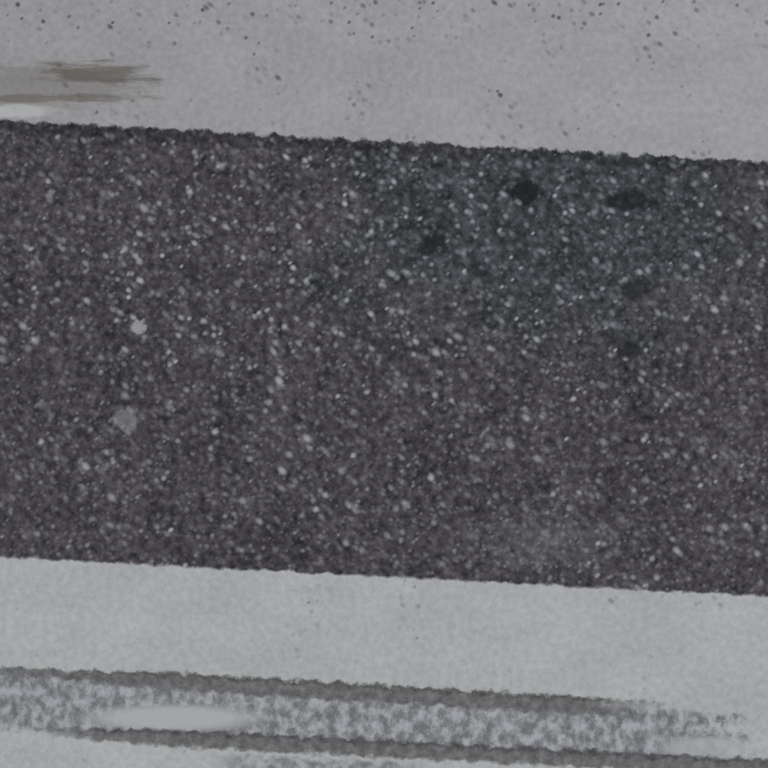
Give the GLSL for this texture, as a WebGL 2 fragment shader.

```glsl
#version 300 es
precision highp float;
// Worn road marking: a band of speckled asphalt between two strips of pale paint.
// Sloping lines split the layers, gradient noise roughens their edges and tones,
// and jittered cells scatter bright stones and paint pits.
uniform vec2 u_resolution;
out vec4 outColor;

const vec3 PAINT_TOP = vec3(0.59, 0.587, 0.597);
const vec3 PAINT_LOW = vec3(0.638, 0.648, 0.65);
const vec3 ASPHALT = vec3(0.258, 0.253, 0.266);
const vec3 STONE = vec3(0.64, 0.655, 0.66);
const vec3 RUBBER = vec3(0.34, 0.34, 0.345);
const vec3 GRIME = vec3(0.36, 0.345, 0.325);

vec2 hash2(vec2 p) {
  vec3 q = fract(vec3(p.xyx) * vec3(0.1031, 0.1030, 0.0973));
  q += dot(q, q.yzx + 33.33);
  return fract((q.xx + q.yz) * q.zy);
}

// Gradient noise, roughly -0.7 to 0.7
float corner(vec2 cell, vec2 offset) {
  float angle = 6.2832 * hash2(cell + 91.0).x;
  return dot(vec2(cos(angle), sin(angle)), offset);
}
float noise(vec2 p) {
  vec2 i = floor(p), f = p - i, e = vec2(1.0, 0.0);
  vec2 w = f * f * f * (f * (f * 6.0 - 15.0) + 10.0);
  return mix(mix(corner(i, f), corner(i + e, f - e), w.x),
             mix(corner(i + e.yx, f - e.yx), corner(i + 1.0, f - 1.0), w.x), w.y);
}
float fbm(vec2 p) {
  float sum = 0.0, amp = 1.0;
  for (int i = 0; i < 4; i++, amp *= 0.55) {
    sum += amp * noise(p);
    p = mat2(1.6, 1.2, -1.2, 1.6) * p + 7.3;
  }
  return sum;
}

// Scattered grains; a high rarity leaves few strong ones
float grains(vec2 p, float rarity) {
  float best = 0.0;
  for (int k = 0; k < 9; k++) {
    vec2 cell = floor(p) + vec2(k % 3 - 1, k / 3 - 1);
    vec2 look = hash2(cell + 17.0), d = p - cell - 0.1 - 0.8 * hash2(cell);
    d.x += (look.y - 0.5) * d.y;
    float radius = mix(0.35, 0.7, look.y);
    best = max(best, pow(look.x, rarity) * (1.0 - smoothstep(0.15 * radius, radius, length(d))));
  }
  return best;
}

// Soft ellipse with a ragged rim, and a soft-edged interval
float blob(vec2 p, vec2 center, vec2 radius, float rag) {
  return 1.0 - smoothstep(0.55, 1.15, length((p - center) / radius) + rag);
}
float span(float x, float a, float b, float soft) {
  return smoothstep(a - soft, a + soft, x) * (1.0 - smoothstep(b - soft, b + soft, x));
}

vec3 asphalt(vec2 p) {
  float cloud = fbm(p * 9.0), patches = fbm(p * 32.0), rag = 0.6 * fbm(p * 55.0);
  float upper = blob(p, vec2(0.55, 0.67), vec2(0.6, 0.2), 0.3 * cloud);
  vec3 c = ASPHALT * (1.0 + 0.12 * cloud + 0.17 * patches + 0.42 * fbm(p * 100.0));
  c = mix(c, STONE, 0.36 * grains(p * 125.0, 2.5));
  float cluster = clamp(0.5 + 0.35 * upper + 0.5 * patches, 0.1, 1.0);
  c = mix(c, STONE, cluster * grains(p * 100.0 + 40.0, 5.0));
  c = mix(c, STONE * 1.1, 0.75 * grains(p * 78.0 + 9.0, 18.0));
  // Cool damp area with dark pores, then paler worn spots
  float damp = blob(p, vec2(0.72, 0.70), vec2(0.34, 0.17), 0.5 * cloud);
  c *= mix(vec3(1.01, 0.995, 1.0), vec3(0.93, 0.975, 0.99), damp);
  float pore = blob(p, vec2(0.685, 0.749), vec2(0.023, 0.017), rag);
  pore = max(pore, 0.8 * blob(p, vec2(0.82, 0.739), vec2(0.03, 0.018), rag));
  pore = max(pore, 0.8 * blob(p, vec2(0.565, 0.681), vec2(0.024, 0.016), rag));
  pore = max(pore, 0.7 * blob(p, vec2(0.83, 0.625), vec2(0.022, 0.016), rag));
  pore = max(pore, 0.8 * blob(p, vec2(0.82, 0.548), vec2(0.016, 0.014), rag));
  pore = max(pore, 0.6 * damp * smoothstep(0.25, 0.7, fbm(p * vec2(20.0, 34.0))));
  c = mix(c, vec3(0.12, 0.125, 0.14), 0.8 * pore);
  c = mix(c, STONE, 0.75 * blob(p, vec2(0.177, 0.573), vec2(0.012), rag));
  c = mix(c, STONE, 0.4 * blob(p, vec2(0.163, 0.453), vec2(0.017), rag));
  return mix(c, STONE, 0.14 * blob(p, vec2(0.72, 0.295), vec2(0.1, 0.04), 1.5 * rag));
}

vec3 paint(vec2 p, vec3 tone, float wear) {
  float pits = grains(p * 120.0, 9.0) * smoothstep(-0.2, 0.5, noise(p * 16.0) + wear);
  float shade = 1.0 + 0.04 * fbm(p * vec2(9.0, 18.0)) + 0.065 * fbm(p * 110.0);
  return tone * shade * (1.0 - 0.45 * pits);
}

// Grimy smear across the upper paint
vec3 smear(vec3 c, vec2 p) {
  float streak = fbm(p * vec2(22.0, 110.0));
  float haze = blob(p, vec2(0.05, 0.89), vec2(0.15, 0.032), 0.4 * streak);
  float dark = blob(p, vec2(0.125, 0.905), vec2(0.072, 0.015), 0.5 * streak);
  float thin = blob(p, vec2(0.08, 0.872), vec2(0.13, 0.006), 0.5 * streak);
  c = mix(c, GRIME, min(0.3 * haze + 0.5 * dark + 0.35 * thin, 0.8));
  return mix(c, PAINT_LOW * 1.06, 0.8 * blob(p, vec2(0.02, 0.855), vec2(0.06, 0.01), 0.3 * streak));
}

// Two dark stripes with flaking paint between them
vec3 wornTrack(vec3 c, vec2 p) {
  float rough = 0.006 * fbm(p * 60.0), flake = fbm(p * vec2(75.0, 65.0));
  float top = p.y - 0.126 + 0.059 * p.x + rough, low = p.y - 0.050 + 0.050 * p.x + rough;
  vec3 chipped = mix(vec3(0.40, 0.405, 0.42), vec3(0.62, 0.63, 0.65), smoothstep(-0.7, 0.65, flake));
  float between = span(p.y, p.y - low, p.y - top, 0.004) * (1.0 - smoothstep(0.9, 0.99, p.x + 0.06 * flake));
  c = mix(c, chipped, 0.95 * between);
  c = mix(c, PAINT_LOW, blob(p, vec2(0.225, 0.065), vec2(0.112, 0.018), 0.3 * flake));
  c = mix(c, PAINT_LOW, 0.8 * blob(p, vec2(0.92, 0.025), vec2(0.06, 0.016), 0.4 * flake));
  float width = mix(0.004, 0.011, smoothstep(0.0, 0.28, p.x));
  float stripeTop = span(top, -width, width, 0.0035) * (1.0 - smoothstep(0.76, 0.88, p.x + 0.05 * flake));
  float stripeLow = span(low, -width, width, 0.0035) * smoothstep(0.03, 0.14, p.x);
  float rim = smoothstep(0.2, 1.0, max(top, low * step(low, 0.02)) / width);
  c = mix(c, RUBBER * (1.12 + 0.3 * fbm(p * 90.0) - 0.3 * rim), 0.9 * max(stripeTop, stripeLow));
  return mix(c, chipped, 0.85 * span(p.x, 0.3, 0.54, 0.03) * (1.0 - smoothstep(-0.022, -0.014, low)));
}

void main() {
  vec2 p = gl_FragCoord.xy / u_resolution;
  float soft = 0.0018 + 0.7 / u_resolution.y, jag = fbm(p * vec2(60.0, 45.0));
  float upperEdge = p.y - 0.843 + 0.054 * p.x + 0.006 * jag;
  float lowerEdge = p.y - 0.275 + 0.051 * p.x + 0.0035 * jag;
  vec3 top = paint(p, PAINT_TOP * (0.97 + 0.05 * p.x), 0.5 * smoothstep(0.92, 1.0, p.y) - 0.05);
  vec3 c = mix(wornTrack(paint(p, PAINT_LOW, -0.25), p), asphalt(p), smoothstep(-soft, soft, lowerEdge));
  c *= 1.0 - 0.16 * span(upperEdge, -0.014, 0.0, 0.004);
  outColor = vec4(mix(c, smear(top, p), smoothstep(-soft, soft, upperEdge)), 1.0);
}
```
